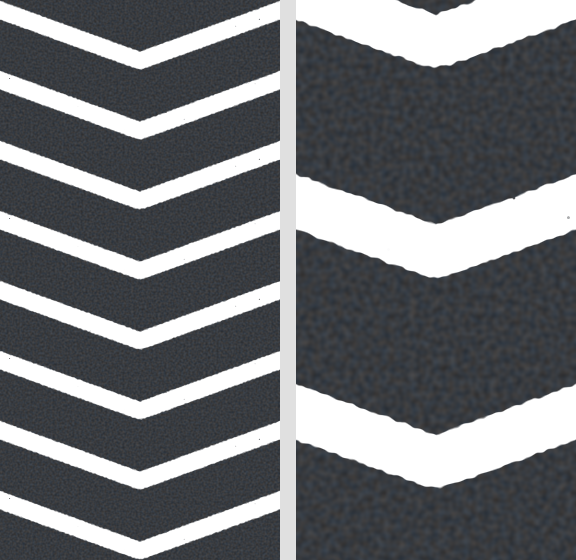
Left: the whole. Right: its middle third, enlarged.
This pattern is drawn by a Shadertoy shader. Its source:

```glsl
// Stacked white chevrons on charcoal: each band is a V-shaped distance in units
// of one repeat, with a softly rounded tip, ragged edges and a few worn specks.
// Wrapping gradient noise gives the ground its fine grain, so the tile is seamless.

#define BANDS 8.0            // chevrons down the canvas
#define RISE 0.724           // climb of each arm, in repeats
#define HALF_BAND 0.133      // half the vertical band width, in repeats
#define AXIS 0.130           // height of the band centre on the middle axis
#define TIP_ROUND 0.02       // rounding of the lower tip, in half widths
#define EDGE_WEAR 0.012      // raggedness of the band edges, in repeats
#define GRAIN 0.085          // brightness of the ground grain
#define TINT 0.035           // warm and cool shift of the grain
#define SPECK_SHARE 0.03     // share of cells that hold a worn speck
#define GROUND vec3(0.220, 0.232, 0.250)
#define PAINT vec3(1.0)

vec2 hash2(vec2 p) {
    vec3 q = fract(p.xyx * vec3(0.1031, 0.1030, 0.0973));
    q += dot(q, q.yzx + 33.33);
    return fract((q.xx + q.yz) * q.zy);
}

// Dot product of a wrapped corner's random direction with the offset to it
float corner(vec2 cell, vec2 offset, vec2 period, float seed) {
    float angle = 6.2832 * hash2(mod(cell, period) + seed).x;
    return dot(vec2(cos(angle), sin(angle)), offset);
}

// Gradient noise over uv in 0..1, wrapping after a whole number of cells
float gradientNoise(vec2 uv, vec2 period, float seed) {
    vec2 p = uv * period, i = floor(p), f = p - i;
    vec2 w = f * f * f * (f * (f * 6.0 - 15.0) + 10.0);
    vec2 e = vec2(1.0, 0.0);
    float low = mix(corner(i, f, period, seed),
                    corner(i + e, f - e, period, seed), w.x);
    float high = mix(corner(i + e.yx, f - e.yx, period, seed),
                     corner(i + 1.0, f - 1.0, period, seed), w.x);
    return mix(low, high, w.y);
}

// Signed vertical distance to the nearest chevron, negative inside
float chevron(vec2 uv) {
    float x = abs(uv.x - 0.5) * 2.0;
    float t = fract(uv.y * BANDS - AXIS - RISE * x + 0.5) - 0.5;
    float tipLift = RISE * (sqrt(x * x + TIP_ROUND * TIP_ROUND) - x);
    return max(t - HALF_BAND, tipLift - t - HALF_BAND);
}

// Sparse tiny flecks whose layout returns every second band
float specks(vec2 uv, float pixel) {
    vec2 grid = vec2(48.0, 24.0);
    vec2 p = vec2(uv.x, fract(uv.y * BANDS * 0.5)) * grid;
    vec2 cell = floor(p);
    vec2 pick = hash2(cell + 71.0);
    vec2 centre = 0.25 + 0.5 * hash2(cell + 19.0);
    float blur = pixel * 12.0;
    float dist = length(p - cell - centre);
    float dab = 1.0 - smoothstep(0.08 - blur * 0.5, 0.08 + blur * 0.5, dist);
    return dab * step(pick.x, SPECK_SHARE) * pick.y * pick.y;
}

void mainImage(out vec4 fragColor, in vec2 fragCoord) {
    vec2 uv = fragCoord / iResolution.xy;
    float pixel = BANDS / iResolution.y;

    // Charcoal ground with fine, faintly coloured grain
    float fine = gradientNoise(uv, vec2(128.0, 256.0), 3.0);
    float coarse = gradientNoise(uv, vec2(101.0, 202.0), 47.0);
    float hue = gradientNoise(uv, vec2(113.0, 226.0), 89.0);
    vec3 ground = GROUND + GRAIN * (0.6 * fine + 0.5 * coarse);
    ground += TINT * hue * vec3(1.0, 0.0, -1.0);

    // Painted bands with slightly uneven edges and soft antialiasing
    float d = chevron(uv);
    d += EDGE_WEAR * gradientNoise(uv, vec2(96.0, 192.0), 131.0);
    float paint = 1.0 - smoothstep(-pixel, pixel, d);
    paint *= 1.0 - specks(uv, pixel);

    fragColor = vec4(mix(ground, PAINT, paint), 1.0);
}
```
